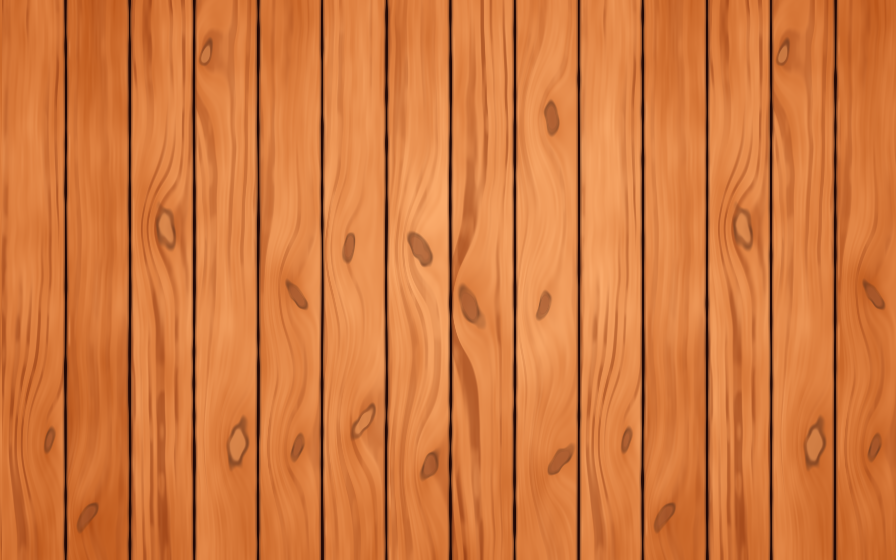
A Shadertoy shader for this texture:

```glsl
// Upright varnished wooden planks with grain, knots, dark gaps and a soft central glow.
#define PLANKS 13.974      // plank widths across the canvas
#define OFFSET 0.027       // shift of the first seam, in plank widths
#define CYCLE 9.0          // planks before the boards repeat
#define HEIGHT 8.74        // canvas height in plank widths
#define KNOT_SLOTS 3       // possible knots per plank
#define KNOT_CHANCE 0.75
#define GAP_HALF 0.015     // half width of a gap, in plank widths
#define GLOW_CENTRE vec2(0.53, 0.54)

const vec3 DARK = vec3(0.77, 0.38, 0.14);
const vec3 MID = vec3(0.87, 0.50, 0.25);
const vec3 LIGHT = vec3(0.95, 0.62, 0.37);
const vec3 BROWN = vec3(0.39, 0.21, 0.12);
const vec3 GAP = vec3(0.13, 0.03, 0.02);

// Grain strength of each board in the cycle
const float GRAIN[9] = float[9](0.85, 0.15, 0.9, 0.4, 0.35, 0.3, 0.3, 1.0, 0.1);

float hash(vec2 p) {
    vec3 q = fract(p.xyx * 0.1031);
    q += dot(q, q.yzx + 33.33);
    return fract((q.x + q.y) * q.z);
}

float noise(vec2 p) {
    vec2 i = floor(p), f = fract(p);
    f = f * f * (3.0 - 2.0 * f);
    return mix(mix(hash(i), hash(i + vec2(1, 0)), f.x),
               mix(hash(i + vec2(0, 1)), hash(i + vec2(1, 1)), f.x), f.y);
}

float fbm(vec2 p) {
    return 0.55 * noise(p) + 0.3 * noise(p * 2.1 + 17.0) + 0.15 * noise(p * 4.3 + 41.0);
}

vec3 woodTone(float t) {
    return t < 0.5 ? mix(DARK, MID, 2.0 * t) : mix(MID, LIGHT, 2.0 * t - 1.0);
}

void mainImage(out vec4 fragColor, in vec2 fragCoord) {
    vec2 uv = fragCoord / iResolution.xy;
    float x = uv.x * PLANKS - OFFSET;
    float pixel = PLANKS / iResolution.x;
    float board = mod(max(floor(x), 0.0), CYCLE);
    float strength = GRAIN[int(board)];
    vec2 p = vec2(fract(x), uv.y * HEIGHT);
    vec2 seed = vec2(board * 37.0 + 5.0, board * 13.0 + 3.0);

    // Slow waviness of the fibres
    float fibre = p.x + 0.18 * (noise(p * vec2(1.5, 0.6) + seed) - 0.5)
                + 0.03 * (noise(p * vec2(3.0, 2.5) + seed) - 0.5);

    // Knots bend the fibres and leave a stained, rimmed oval
    float rim = 0.0, core = 0.0, halo = 0.0, pale = 0.0;
    for (int i = 0; i < KNOT_SLOTS; i++) {
        vec2 id = vec2(board + 11.0, float(i) + 23.0);
        float present = step(hash(id), KNOT_CHANCE - 0.35 * strength);
        vec2 centre = vec2(0.2 + 0.6 * hash(id + 50.0),
            (float(i) + 0.2 + 0.6 * hash(id + 90.0)) * HEIGHT / float(KNOT_SLOTS));
        vec2 d = p - centre;
        float bend = present * exp(-dot(d * vec2(2.2, 1.1), d * vec2(2.2, 1.1)));
        fibre += bend * (0.35 - 0.6 * d.x);

        float a = 1.4 * hash(id + 130.0) - 0.7;
        vec2 e = mat2(cos(a), sin(a), -sin(a), cos(a)) * d;
        float size = 0.7 + 0.6 * hash(id + 170.0);
        float r = length(e / (vec2(0.10, 0.25) * size));
        r += 0.7 * (noise(p * vec2(9.0, 5.0) + seed) - 0.5);
        float inside = present * (1.0 - smoothstep(0.7, 1.0, r));
        core = max(core, inside);
        pale += inside * step(0.45, hash(id + 210.0));
        rim = max(rim, present * (1.0 - smoothstep(0.0, 0.4, abs(r - 1.0))));
        halo = max(halo, present * exp(-0.22 * r * r));
    }

    // Grain: broad bands, thin broken lines and fine pores
    float band = noise(vec2(fibre * 6.0, p.y * 0.25) + seed);
    float line = smoothstep(0.52, 0.85, noise(vec2(fibre * 15.0, p.y * 0.3) + seed * 1.7));
    line *= 0.45 + 0.55 * smoothstep(0.2, 0.6, noise(p * vec2(12.0, 2.5) + seed));
    float pores = noise(vec2(fibre * 32.0, p.y * 1.6) + seed);
    float blotch = fbm(p * vec2(2.2, 0.8) + seed * 2.3);

    // Brightness from glow, board tint and wear
    float glow = 0.98 - 1.35 * length((uv - GLOW_CENTRE) * vec2(1.0, 0.8));
    float tint = 0.26 * (hash(seed) - 0.5) + 0.12 * strength;
    float tone = glow + tint + 0.55 * (blotch - 0.5) + 0.25 * (band - 0.5)
               + 0.2 * (pores - 0.5) - 0.28 * halo;
    vec3 col = woodTone(clamp(tone, -0.3, 1.25));
    col = mix(col, col * vec3(0.76, 0.62, 0.50), line * (0.15 + 0.75 * strength));

    // Knot colouring
    col = mix(col, mix(BROWN * 1.5, LIGHT * (0.8 + 0.2 * glow), min(pale, 1.0)), 0.6 * core);
    col = mix(col, BROWN, rim * (0.25 + 0.5 * noise(p * 7.0 + seed)));

    // Uneven gaps with brown worn shoulders
    float seam = floor(x + 0.5);
    float side = x - seam;
    float ragged = noise(vec2(seam * 19.0 + 7.0, p.y * 4.0));
    float away = abs(side + 0.012 * (noise(vec2(seam * 7.0 + 3.0, p.y * 0.7)) - 0.5));
    float gapHalf = GAP_HALF * (0.75 + 0.7 * ragged);
    float hasGap = step(0.5, seam);
    float shoulder = 1.0 - smoothstep(gapHalf, gapHalf + 0.035 + 0.5 * pixel, away);
    float gap = 1.0 - smoothstep(gapHalf - 0.5 * pixel, gapHalf + 0.5 * pixel, away);
    float lip = smoothstep(0.65, 0.9, noise(vec2(seam * 31.0, p.y * 2.0)))
              * (1.0 - smoothstep(0.0, 0.03, abs(side - 0.055)));
    col = mix(col, LIGHT, 0.45 * lip * hasGap);
    col = mix(col, BROWN, 0.6 * shoulder * hasGap);
    col = mix(col, GAP, gap * hasGap);

    fragColor = vec4(clamp(col, 0.0, 1.0), 1.0);
}
```
